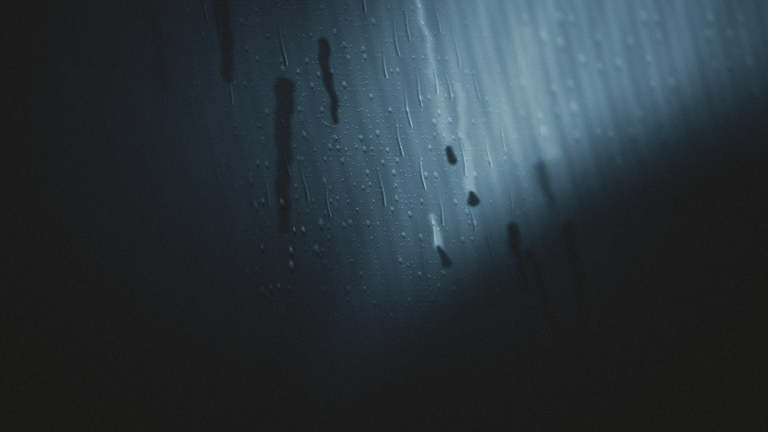
Give the GLSL for this texture, as a WebGL 1 fragment shader.

```glsl
precision highp float;
// Wet glass at dusk: a cold glow in the upper right falls off into warm black.
// A scalar light field is shaped by masks, runs of water and cell-based beads,
// then mapped to colour by a ramp. Sharpness follows a slanted focus band.

uniform vec2 u_resolution;

const vec3 WARM_BLACK = vec3(0.105, 0.102, 0.098);
const vec3 INK_BLUE   = vec3(0.12, 0.15, 0.18);
const vec3 DEEP_TEAL  = vec3(0.16, 0.24, 0.28);
const vec3 SLATE      = vec3(0.25, 0.35, 0.42);
const vec3 MIST       = vec3(0.37, 0.51, 0.58);
const vec3 PALE       = vec3(0.56, 0.68, 0.73);
const float SLANT = 0.18;          // sideways drift of running water
const float GLOW_LEVEL = 0.72;
const float AMBIENT_LEVEL = 0.45;
const float GRAIN = 0.022;

float hash(vec2 p) {
  p = fract(p * vec2(0.1031, 0.1137));
  p += dot(p, p.yx + 33.33);
  return fract((p.x + p.y) * p.x * 7.13 + p.y * 91.7);
}

vec3 ramp(float v) {
  vec3 c = mix(WARM_BLACK, INK_BLUE, clamp(v / 0.22, 0.0, 1.0));
  c = mix(c, DEEP_TEAL, clamp((v - 0.22) / 0.2, 0.0, 1.0));
  c = mix(c, SLATE, clamp((v - 0.42) / 0.2, 0.0, 1.0));
  c = mix(c, MIST, clamp((v - 0.62) / 0.25, 0.0, 1.0));
  return mix(c, PALE, clamp((v - 0.87) / 0.25, 0.0, 1.0));
}

// Broad light: a glow cut by a curved shadow edge, plus an ambient haze.
float lightField(vec2 p) {
  float d = p.x - 1.09;
  float edge = 0.5 + 0.8 * d - 0.43 * d * d;
  float glow = smoothstep(-0.25, 0.1, p.y - edge) * smoothstep(0.65, 1.25, p.x);
  glow *= 1.0 - 0.35 * smoothstep(1.5, 1.8, p.x);
  vec2 h = (p - vec2(0.85, 0.75)) / vec2(0.5, 0.4);
  return GLOW_LEVEL * glow + AMBIENT_LEVEL * exp(-dot(h, h));
}

// Capsule from a to b, narrow at the start, with a soft rim.
float streak(vec2 p, vec2 a, vec2 b, float width, float soft) {
  vec2 ab = b - a;
  float t = clamp(dot(p - a, ab) / dot(ab, ab), 0.0, 1.0);
  float w = width * mix(0.55, 1.0, t);
  return 1.0 - smoothstep(w - soft, w + soft, length(p - a - ab * t));
}

// Scattered beads: lit at the top, shaded underneath.
float beads(vec2 q, vec2 scale, float density, float blur) {
  vec2 g = q * scale;
  vec2 id = floor(g);
  float pick = hash(id + 3.7);
  vec2 c = 0.3 + 0.4 * vec2(hash(id + 17.1), hash(id + 41.3));
  vec2 f = fract(g) - c;
  float r = 0.08 + 0.14 * hash(id + 71.9);
  float lit = 1.0 - smoothstep(r - blur, r + blur, length(f - vec2(0.0, 0.07)));
  float shade = 1.0 - smoothstep(r - blur, r + blur, length(f + vec2(0.03, 0.1)));
  return step(pick, density) * (lit - 0.65 * shade);
}

// Thin vertical trails, each ending in a brighter head.
float trails(vec2 q) {
  vec2 g = q * vec2(30.0, 6.5);
  g.y += 5.0 * hash(vec2(floor(g.x), 9.0));
  vec2 id = floor(g);
  vec2 f = fract(g);
  float x = f.x - 0.3 - 0.4 * hash(id + 5.3) - 0.05 * sin(f.y * 9.0 + id.x);
  float low = 0.15 + 0.3 * hash(id + 8.1);
  float span = smoothstep(low, low + 0.06, f.y) * (1.0 - smoothstep(low, 0.95, f.y));
  float line = 1.0 - smoothstep(0.02, 0.1, abs(x));
  float dark = 1.0 - smoothstep(0.03, 0.14, abs(x + 0.12));
  return step(hash(id + 2.9), 0.36) * span * (line - 0.6 * dark);
}

void main() {
  vec2 p = gl_FragCoord.xy / u_resolution.y;
  p.x += 0.5 * (16.0 / 9.0 - u_resolution.x / u_resolution.y);
  vec2 q = vec2(p.x + SLANT * p.y, p.y);
  vec2 w = p + vec2(0.003 * sin(p.y * 47.0) + 0.002 * sin(p.y * 113.0 + p.x * 40.0), 0.0);

  float v = lightField(p);
  float band = (p.x - 0.64 - 0.42 * (1.0 - p.y)) / 0.3;
  float focus = exp(-band * band);

  // Uneven film of condensation
  float film = sin(q.x * 83.0 + 2.0 * sin(q.y * 9.0)) + 0.7 * sin(q.x * 191.0 + q.y * 13.0);
  film += 0.6 * sin(q.x * 37.0 - q.y * 21.0);
  v *= 1.0 + 0.035 * film;

  // Dark runs on the left, then in the shadow on the right
  float dark = 0.45 * streak(w, vec2(0.355, 0.98), vec2(0.38, 0.8), 0.014, 0.025);
  dark = max(dark, 0.6 * streak(w, vec2(0.53, 0.82), vec2(0.512, 1.0), 0.02, 0.008));
  dark = max(dark, 0.55 * streak(w, vec2(0.655, 0.47), vec2(0.657, 0.8), 0.022, 0.009));
  dark = max(dark, 0.6 * streak(w, vec2(0.778, 0.72), vec2(0.745, 0.9), 0.013, 0.006));
  dark = max(dark, 0.65 * streak(w, vec2(1.215, 0.33), vec2(1.187, 0.47), 0.013, 0.01));
  dark = max(dark, 0.65 * streak(w, vec2(1.285, 0.236), vec2(1.227, 0.41), 0.012, 0.011));
  dark = max(dark, 0.65 * streak(w, vec2(1.365, 0.2), vec2(1.315, 0.47), 0.015, 0.014));
  dark = max(dark, 0.35 * streak(w, vec2(1.28, 0.53), vec2(1.25, 0.61), 0.015, 0.02));
  v *= 1.0 - dark;

  // Bright runs, each clear one closed by a dark drop
  float bright = 0.8 * streak(w, vec2(0.965, 1.02), vec2(1.037, 0.68), 0.011, 0.009);
  bright = max(bright, streak(w, vec2(1.06, 0.8), vec2(1.093, 0.56), 0.012, 0.008));
  bright = max(bright, 0.7 * streak(w, vec2(1.215, 0.93), vec2(1.273, 0.65), 0.015, 0.022));
  bright = max(bright, 0.4 * streak(w, vec2(1.13, 0.82), vec2(1.157, 0.7), 0.01, 0.016));
  bright = max(bright, 0.85 * streak(w, vec2(0.998, 0.5), vec2(1.02, 0.43), 0.01, 0.007));
  v = mix(v, 1.06, bright);
  float tip = streak(w, vec2(1.038, 0.655), vec2(1.044, 0.63), 0.011, 0.006);
  tip = max(tip, streak(w, vec2(1.093, 0.55), vec2(1.095, 0.535), 0.013, 0.006));
  tip = max(tip, streak(w, vec2(1.02, 0.425), vec2(1.032, 0.39), 0.011, 0.006));
  v = mix(v, 0.2, 0.85 * tip);

  // Fine beads, larger drops and trails, strongest where the glass is sharp
  float wet = focus * smoothstep(0.05, 0.4, p.y);
  float gain = 0.06 + 0.3 * v;
  v += gain * wet * beads(q, vec2(95.0, 80.0), 0.4, 0.14);
  v += 1.1 * gain * wet * beads(q + 4.3, vec2(52.0, 34.0), 0.24, 0.09);
  v += 1.5 * gain * wet * smoothstep(0.3, 0.6, p.y) * trails(q);
  float blurred = smoothstep(1.1, 1.3, p.x) * smoothstep(0.1, 0.5, p.y);
  v += 0.35 * gain * blurred * beads(q + 1.9, vec2(26.0, 18.0), 0.4, 0.2);
  vec2 cluster = (p - vec2(0.67, 0.48)) / vec2(0.09, 0.2);
  v += 0.4 * exp(-dot(cluster, cluster)) * beads(q + 7.7, vec2(48.0, 20.0), 0.32, 0.1);

  float grain = hash(floor(p * 432.0)) - 0.5;
  gl_FragColor = vec4(ramp(max(v, 0.0)) + GRAIN * grain, 1.0);
}
```
